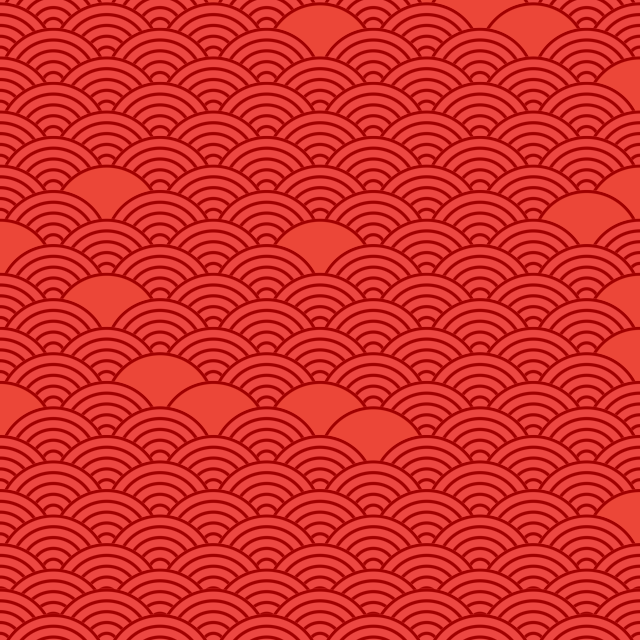
Give the GLSL for this pattern, as a Shadertoy shader.

```glsl
// Overlapping wave fans: staggered rows of concentric arcs in dark red on red.
// Rows are painted from back to front, each disc hiding the lower part of those behind.
// A hash leaves a few scattered fans plain, with only their rim drawn.

// Layout, as fractions of the canvas height
const float FANS_ACROSS = 6.0;
const float PAIR_PERIOD = 0.0845;   // height of one even and one odd row
const float FIRST_TOP   = 0.0059;   // crest of row 0, below the upper edge
const float ODD_DROP    = 0.0397;   // odd rows sit slightly high of midway
const float SEAM_ROW    = 22.0;     // rows from here on are packed tighter
const float SEAM_LIFT   = 0.0135;

// Fan
const float RADIUS     = 0.0846;
const float RINGS      = 5.0;
const float LINE_WIDTH = 0.0050;
const float PLAIN_RATE = 0.125;
const uint  SEED       = 37u;

// Colours
const vec3 LINE_RED  = vec3(0.63, 0.00, 0.00);
const vec3 BAND_RED  = vec3(0.93, 0.28, 0.26);
const vec3 PLAIN_RED = vec3(0.925, 0.275, 0.22);

// Integer hash of a fan's column and row, from 0 to 1
float hash(vec2 cell) {
    uvec2 q = uvec2(ivec2(cell) + 64);
    uint h = q.x * 1597u + q.y * 51749u + SEED;
    h = (h ^ (h >> 15)) * 73244475u;
    h = (h ^ (h >> 13)) * 73244475u;
    h ^= h >> 16;
    return float(h & 65535u) / 65536.0;
}

// Crest depth of a row, measured down from the upper edge
float crestDepth(float row) {
    return FIRST_TOP + floor(row * 0.5) * PAIR_PERIOD
         + mod(row, 2.0) * ODD_DROP - step(SEAM_ROW, row) * SEAM_LIFT;
}

// Colour of a fan at a distance from its centre
vec3 fanColor(float dist, bool plain, float soft) {
    float spacing = RADIUS / RINGS;
    float ring = plain ? RINGS : clamp(round(dist / spacing), 1.0, RINGS);
    float edge = abs(dist - ring * spacing) - 0.5 * LINE_WIDTH;
    return mix(LINE_RED, plain ? PLAIN_RED : BAND_RED, smoothstep(-soft, soft, edge));
}

void mainImage(out vec4 fragColor, in vec2 fragCoord) {
    vec2 p = vec2(fragCoord.x, iResolution.y - fragCoord.y) / iResolution.y;
    float soft = 0.75 / iResolution.y;
    float width = 1.0 / FANS_ACROSS;
    float baseRow = 2.0 * floor((p.y - FIRST_TOP) / PAIR_PERIOD);

    // Paint nearby rows from back to front
    vec3 color = BAND_RED;
    for (int i = -3; i <= 4; i++) {
        float row = baseRow + float(i);
        float shift = 0.5 * mod(row, 2.0);
        float column = round(p.x / width - shift);
        vec2 centre = vec2((column + shift) * width, crestDepth(row) + RADIUS);
        float dist = length(p - centre);
        bool plain = hash(vec2(column, row)) < PLAIN_RATE;
        float cover = 1.0 - smoothstep(-soft, soft, dist - RADIUS - 0.5 * LINE_WIDTH);
        color = mix(color, fanColor(dist, plain, soft), cover);
    }
    fragColor = vec4(color, 1.0);
}
```
